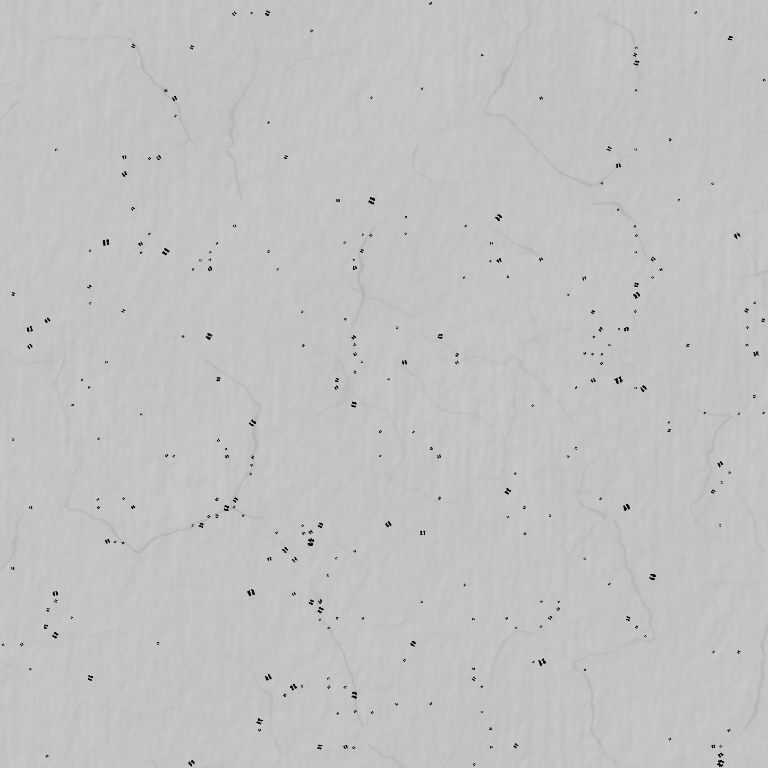
Give the GLSL for this texture, as a WebGL 2 fragment shader.

```glsl
#version 300 es
precision highp float;
// Pale grey plaster wall with vertical streaks, hairline cracks and dark chips.

uniform vec2 u_resolution;
out vec4 fragColor;

// Integer hash of a lattice cell to two values in 0..1
vec2 hash2(vec2 cell) {
    const uint MULTIPLIER = 1664525u;
    uvec2 v = uvec2(ivec2(cell)) * MULTIPLIER + 1013904223u;
    v.x += v.y * MULTIPLIER;
    v.y += v.x * MULTIPLIER;
    v ^= v >> 16u;
    v.x += v.y * MULTIPLIER;
    v.y += v.x * MULTIPLIER;
    v ^= v >> 16u;
    return vec2(v & 0xffffu) / 65535.0;
}

float cornerSlope(vec2 cell, vec2 offset) {
    return dot(hash2(cell) * 2.0 - 1.0, offset);
}

// Gradient noise, roughly -0.7..0.7
float noise(vec2 p) {
    vec2 i = floor(p), f = p - i;
    vec2 u = f * f * f * (f * (f * 6.0 - 15.0) + 10.0);
    vec2 e = vec2(1.0, 0.0);
    float low = mix(cornerSlope(i, f), cornerSlope(i + e, f - e), u.x);
    float high = mix(cornerSlope(i + e.yx, f - e.yx), cornerSlope(i + 1.0, f - 1.0), u.x);
    return mix(low, high, u.y);
}

// Warped Voronoi borders: x = distance to the border, y = strength of that border
vec2 crack(vec2 p, float scale) {
    p += 0.035 * vec2(noise(p * 13.0), noise(p * 13.0 + 40.0));
    p += 0.010 * vec2(noise(p * 45.0 + 9.0), noise(p * 45.0 + 70.0));
    p *= scale;
    vec2 home = floor(p), nearest = vec2(9.0), second = vec2(9.0);
    vec2 nearestCell = home, secondCell = home;
    for (int y = -1; y <= 1; y++) {
        for (int x = -1; x <= 1; x++) {
            vec2 cell = home + vec2(x, y);
            vec2 toSite = cell + hash2(cell + 50.0) - p;
            if (dot(toSite, toSite) < dot(nearest, nearest)) {
                second = nearest;
                secondCell = nearestCell;
                nearest = toSite;
                nearestCell = cell;
            } else if (dot(toSite, toSite) < dot(second, second)) {
                second = toSite;
                secondCell = cell;
            }
        }
    }
    float border = dot(0.5 * (nearest + second), normalize(second - nearest));
    float strength = hash2(nearestCell + secondCell + 200.0).x;
    return vec2(border / scale, smoothstep(0.25, 0.8, strength));
}

// Faint dark line with a soft halo, fading in and out along its length
float crackShade(vec2 p, float scale) {
    vec2 c = crack(p, scale);
    float fade = smoothstep(-0.25, 0.3, noise(p * 5.0 + scale));
    float line = exp(-pow(c.x / 0.0017, 2.0)) + 0.25 * exp(-c.x / 0.006);
    return line * c.y * fade;
}

// Chips: paired slanted strokes, gathered along cracks and in upright clusters
float chips(vec2 p, float pixel) {
    vec2 cell = floor(p * 90.0);
    vec2 place = hash2(cell + 300.0), form = hash2(cell + 700.0);
    vec2 centre = (cell + 0.5 + (place - 0.5) * 0.25) / 90.0;

    vec2 c = crack(centre, 6.0);
    float alongCrack = (1.0 - smoothstep(0.003, 0.007, c.x)) * smoothstep(0.08, 0.3, noise(centre * 8.0 + 5.0));
    float cluster = smoothstep(0.1, 0.45, noise(centre * vec2(22.0, 8.0) + 31.0));
    float height = mix(0.45, 1.0, 1.0 - smoothstep(0.55, 0.85, centre.y));
    float chance = (0.018 + 0.7 * alongCrack + 0.13 * cluster) * height;
    if (hash2(cell + 1100.0).x > chance) return 0.0;

    float size = mix(0.0014, 0.0043, pow(form.x, 3.5));
    float angle = -0.8 + (form.y - 0.5) * 1.3;
    vec2 axis = vec2(cos(angle), sin(angle));
    vec2 q = p - centre;
    q = vec2(dot(q, axis), dot(q, vec2(-axis.y, axis.x)));
    q.y = abs(q.y) - size * 0.6;
    q.x -= clamp(q.x, -size * 0.55, size * 0.55);
    float d = length(q) - size * 0.37 + noise(p * 420.0) * size * 0.5;
    return 1.0 - smoothstep(-0.5 * pixel, 0.5 * pixel, d);
}

// Trowelled surface height
float surface(vec2 p) {
    return 0.6 * noise(p * vec2(48.0, 32.0)) + 0.4 * noise(p * vec2(115.0, 75.0) + 17.0);
}

void main() {
    vec2 p = gl_FragCoord.xy / u_resolution;

    // Plaster: broad blotches, raking light, brushed streaks and grain
    float tone = 0.768 + 0.012 * noise(p * 4.0 + 3.0);
    tone += 0.055 * (surface(p) - surface(p + vec2(-0.003, 0.003)));
    float streakArea = smoothstep(-0.3, 0.4, noise(p * 3.5 + 60.0));
    tone += 0.028 * streakArea * noise(p * vec2(130.0, 7.0));
    tone += 0.012 * noise(p * vec2(300.0, 220.0));

    // Hairline cracks, coarse network and finer branches
    tone -= 0.050 * crackShade(p, 6.0) + 0.022 * crackShade(p + 3.0, 11.0);

    tone = mix(tone, 0.03, chips(p, 1.0 / u_resolution.y));
    fragColor = vec4(vec3(tone), 1.0);
}
```
